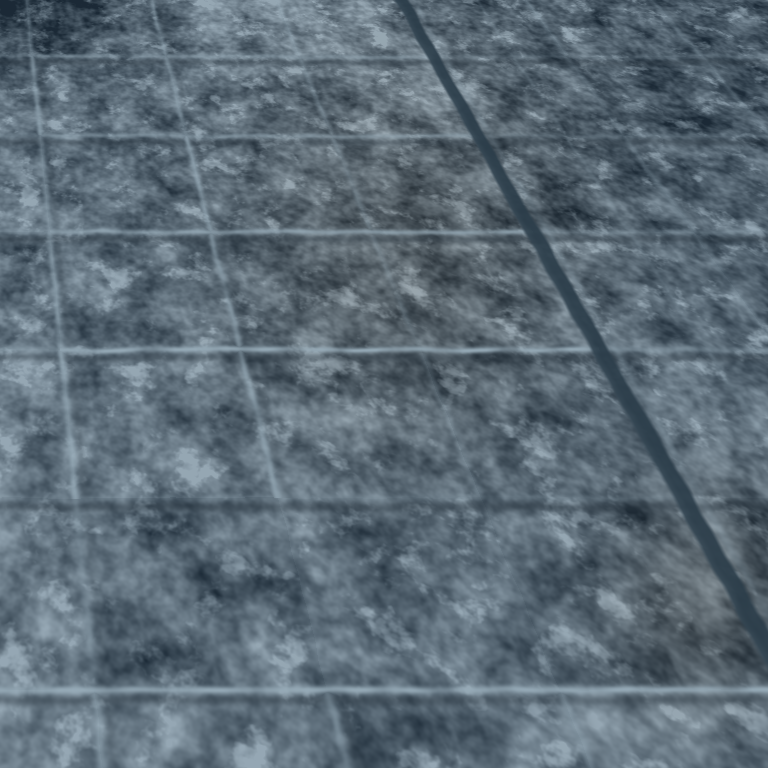
A Shadertoy shader for this texture:

```glsl
// Worn blue-grey stone paving in perspective, with pale joints and a dark drain slot.
#define VANISH vec2(-0.068, 2.042)   // vanishing point, canvas units
#define COL_START 0.0986             // slope of the first lengthwise joint
#define COL_STEP 0.156               // slope between lengthwise joints
#define ROW_START 0.5154             // inverse depth of the nearest cross joint
#define ROW_STEP 0.0762              // inverse depth between cross joints
#define JOINT_WIDTH 0.0026
#define DRAIN_COL 3.0
#define DRAIN_WIDTH 0.0078
#define MOTTLE 1.25
#define STONE_DARK vec3(0.22, 0.28, 0.33)
#define STONE_LIGHT vec3(0.55, 0.62, 0.67)
#define JOINT_COLOR vec3(0.59, 0.67, 0.72)

float hash(vec2 p) {
    vec3 q = fract(p.xyx * vec3(0.1031, 0.1030, 0.0973));
    q += dot(q, q.yzx + 33.33);
    return fract((q.x + q.y) * q.z);
}

float corner(vec2 cell, vec2 offset) {
    float angle = 6.2832 * hash(cell + 71.0);
    return dot(vec2(cos(angle), sin(angle)), offset);
}

// Gradient noise, about -0.7 to 0.7
float noise(vec2 p) {
    vec2 i = floor(p), f = p - i, e = vec2(1.0, 0.0);
    vec2 u = f * f * f * (f * (f * 6.0 - 15.0) + 10.0);
    return mix(mix(corner(i, f), corner(i + e, f - e), u.x),
               mix(corner(i + e.yx, f - e.yx), corner(i + 1.0, f - 1.0), u.x), u.y);
}

float fbm(vec2 p) {
    float sum = 0.0, amp = 0.5;
    for (int i = 0; i < 5; i++) {
        sum += amp * noise(p);
        p = mat2(1.6, 1.0, -1.0, 1.6) * p + 17.3;
        amp *= 0.66;
    }
    return sum;
}

float line(float dist, float width) {
    return exp(-dist * dist / (width * width));
}

float glow(vec2 p, vec2 center, vec2 radius) {
    vec2 d = (p - center) / radius;
    return exp(-dot(d, d));
}

void mainImage(out vec4 fragColor, in vec2 fragCoord) {
    vec2 uv = fragCoord / iResolution.xy;

    // Floor coordinates: x counts columns, y counts rows away from the viewer
    vec2 p = uv + 0.003 * vec2(noise(uv * 23.0), noise(uv * 19.0 + 40.0));
    float scale = VANISH.y - p.y;
    float slope = (p.x - VANISH.x) / scale;
    vec2 ground = vec2((slope - COL_START) / COL_STEP, (1.0 / scale - ROW_START) / ROW_STEP);
    vec2 tile = floor(ground), joint = floor(ground + 0.5);

    // Mottled stone with a tone of its own on each tile
    float tone = 0.39 + MOTTLE * fbm(ground * vec2(3.2, 3.0));
    tone += 0.32 * noise(ground * vec2(19.0, 17.0)) + 0.14 * (hash(tile) - 0.5);
    tone += 0.5 * smoothstep(0.08, 0.35, fbm(ground * 4.0 + 50.0));

    // Broad light, haze and shade
    tone += 0.3 * exp(-uv.x * 8.0) * smoothstep(0.95, 0.3, uv.y);
    tone += 0.4 * glow(uv, vec2(0.33, 1.0), vec2(0.15, 0.08));
    tone += 0.4 * glow(uv, vec2(0.56, 0.87), vec2(0.05, 0.04));
    tone -= 0.65 * glow(uv, vec2(0.0, 1.0), vec2(0.17, 0.09));
    tone -= 0.24 * smoothstep(0.5, 0.95, uv.x) * smoothstep(0.45, 0.95, uv.y);
    tone -= 0.13 * glow(uv, vec2(0.5, 0.62), vec2(0.25, 0.2));
    vec3 color = mix(STONE_DARK, STONE_LIGHT, clamp(tone, -0.35, 1.1));
    float warmth = glow(uv, vec2(0.53, 0.68), vec2(0.23, 0.26))
                 + glow(uv, vec2(0.92, 0.22), vec2(0.13, 0.15));
    color += warmth * vec3(0.018, -0.003, -0.025);

    // Cross joints: strong and nearly worn away in turn
    float rowStrength[6] = float[6](0.95, 0.22, 0.95, 0.8, 0.55, 0.5);
    int row = int(clamp(joint.y, 0.0, 5.0));
    float rowDist = scale - 1.0 / (ROW_START + ROW_STEP * joint.y);
    float width = JOINT_WIDTH * scale;
    float wear = clamp(0.85 + 0.9 * noise(ground * 5.0 + 9.0), 0.2, 1.0);
    float sides = row == 0 ? 1.0 : mix(0.45, 1.0, step(0.0, ground.x) * step(ground.x, DRAIN_COL));
    float inside = step(-0.5, joint.y) * step(joint.y, 5.5);
    float cross = inside * rowStrength[row] * sides * wear * line(rowDist, width);
    float shadow = inside * 0.4 * line(rowDist - 2.6 * width, 1.4 * width);

    // Lengthwise joints, fainter toward the right
    float jointSlope = COL_START + COL_STEP * joint.x;
    float colDist = (slope - jointSlope) * scale / sqrt(1.0 + jointSlope * jointSlope);
    float colStrength = (joint.x < 1.5 ? 0.66 : 0.38) * mix(0.5, 1.15, hash(vec2(joint.x, tile.y)));
    if (tile.y == 0.0 && joint.x > 0.5) colStrength = 0.08;
    colStrength *= 1.0 - step(abs(joint.x - DRAIN_COL), 0.1);
    float along = colStrength * wear * line(colDist, width * 1.15);
    shadow = max(shadow, 0.35 * colStrength * line(colDist - 2.8 * width, 1.5 * width));
    float crack = 0.22 * wear * line((ground.x - 3.6) * COL_STEP * scale, width);

    color = mix(color, STONE_DARK * 0.8, shadow);
    color = mix(color, JOINT_COLOR, max(max(cross, along), crack));

    // Drain slot with a pale lip on its right
    float drainSlope = COL_START + COL_STEP * DRAIN_COL;
    float drainDist = (slope - drainSlope) * scale / sqrt(1.0 + drainSlope * drainSlope);
    float slot = DRAIN_WIDTH * scale;
    color = mix(color, JOINT_COLOR, 0.3 * wear * line(drainDist - 1.5 * slot, 0.45 * slot));
    vec3 slotColor = vec3(0.17, 0.24, 0.29) + 0.04 * smoothstep(0.0, -slot, drainDist);
    color = mix(color, slotColor, 0.92 * smoothstep(slot * 1.1, slot * 0.6, abs(drainDist)));

    fragColor = vec4(color, 1.0);
}
```
